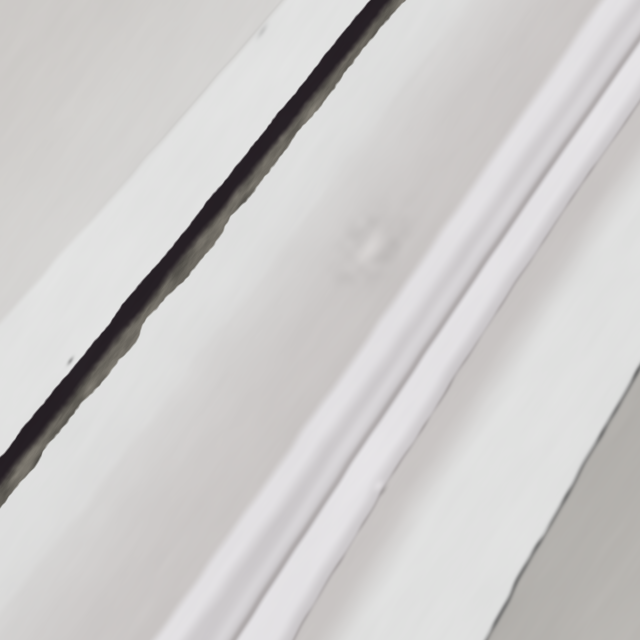
This texture is drawn by a three.js fragment shader. Its source:

```glsl
// Painted white woodwork seen at a slant: flat boards, a dark open gap, a ridged moulding.
// Every seam is a gentle curve x(y); each strip is shaded by its horizontal offset
// from the nearest seams, then fine grain, a knot and small paint flaws are added.

varying vec2 vUv;

// Seam positions in x at the bottom, middle and top of the canvas
const vec3 BOARD_SEAM   = vec3(-0.460, 0.000, 0.443);
const vec3 GAP_LEFT     = vec3(-0.233, 0.174, 0.579);
const vec3 GAP_RIGHT    = vec3(-0.167, 0.234, 0.634);
const vec3 MOULD_LEFT   = vec3( 0.241, 0.594, 0.940);
const vec3 MOULD_GROOVE = vec3( 0.365, 0.695, 1.042);
const vec3 MOULD_RIGHT  = vec3( 0.458, 0.768, 1.113);
const vec3 OUTER_EDGE   = vec3( 0.759, 1.046, 1.367);

const vec3 WHITE     = vec3(0.880, 0.882, 0.880);
const vec3 PANEL     = vec3(0.805, 0.795, 0.785);
const vec3 SHADE     = vec3(0.785, 0.770, 0.765);
const vec3 RIDGE     = vec3(0.885, 0.878, 0.888);
const vec3 HOLLOW    = vec3(0.800, 0.788, 0.797);
const vec3 CREASE    = vec3(0.650, 0.630, 0.630);
const vec3 GREY      = vec3(0.700, 0.690, 0.675);
const vec3 GAP_DARK  = vec3(0.150, 0.125, 0.145);
const vec3 GAP_WOOD  = vec3(0.430, 0.415, 0.385);
const vec3 EDGE_LINE = vec3(0.400, 0.400, 0.400);

const vec2 GRAIN_DIR = vec2(0.57, 0.82);
const vec2 KNOT = vec2(0.580, 0.612);
const float SOFT = 0.0025;

float hash(vec2 p) {
  return fract(sin(dot(p, vec2(127.1, 311.7))) * 43758.55);
}

float noise(vec2 p) {
  vec2 i = floor(p), f = fract(p);
  f = f * f * (3.0 - 2.0 * f);
  return mix(mix(hash(i), hash(i + vec2(1.0, 0.0)), f.x),
             mix(hash(i + vec2(0.0, 1.0)), hash(i + 1.0), f.x), f.y);
}

float fbm(vec2 p) {
  float sum = 0.0, amp = 0.5;
  for (int i = 0; i < 4; i++) {
    sum += amp * noise(p);
    p = p * 2.03 + 7.1;
    amp *= 0.5;
  }
  return sum;
}

// Parabola through the three seam positions
float seam(vec3 e, float y) {
  return e.x * (2.0 * y - 1.0) * (y - 1.0) + e.y * 4.0 * y * (1.0 - y) + e.z * y * (2.0 * y - 1.0);
}

float cover(float d) { return smoothstep(-SOFT, SOFT, d); }
float bump(float d, float width) { return exp(-d * d / (width * width)); }

// Soft spot stretched along the grain
float spot(vec2 p, vec2 center, vec2 size) {
  vec2 d = p - center;
  vec2 q = vec2(dot(d, vec2(GRAIN_DIR.y, -GRAIN_DIR.x)), dot(d, GRAIN_DIR)) / size;
  return exp(-dot(q, q));
}

void main() {
  vec2 p = vUv;
  vec2 grain = vec2(dot(p, vec2(GRAIN_DIR.y, -GRAIN_DIR.x)), dot(p, GRAIN_DIR));
  float wobble = noise(grain.yy * vec2(24.0, 3.0)) - 0.5;
  float rough = noise(p * 130.0) - 0.5;

  // Offsets to the right of each seam
  float dBoard  = p.x - seam(BOARD_SEAM, p.y) - 0.004 * wobble;
  float dGapL   = p.x - seam(GAP_LEFT, p.y) - 0.005 * wobble - 0.002 * rough;
  float dGapR   = p.x - seam(GAP_RIGHT, p.y) - 0.014 * wobble - 0.003 * rough;
  float dMould  = p.x - seam(MOULD_LEFT, p.y) - 0.004 * wobble;
  float dGroove = p.x - seam(MOULD_GROOVE, p.y) - 0.002 * wobble;
  float dRight  = p.x - seam(MOULD_RIGHT, p.y) - 0.004 * wobble;
  float dOuter  = p.x - seam(OUTER_EDGE, p.y) - 0.004 * wobble;

  // Left panel and its white border
  vec3 col = mix(PANEL, WHITE, 0.4 * smoothstep(-0.35, 0.0, dBoard));
  col -= 0.03 * bump(dBoard, 0.003) * smoothstep(0.6, 0.9, p.y);
  col = mix(col, WHITE + 0.005, smoothstep(-0.004, 0.012, dBoard));

  // Wide plank, darkening towards the moulding
  float s = dGapR / max(dGapR - dMould, 0.01);
  float fade = 0.75 * smoothstep(0.08, 0.85, s) + 0.15 * smoothstep(0.31, 0.36, s)
             + 0.10 * smoothstep(0.88, 1.0, s);
  vec3 plank = mix(WHITE - 0.008, SHADE, fade);
  plank += 0.05 * spot(p, KNOT, vec2(0.015, 0.032));
  float rim = spot(p, KNOT, vec2(0.030, 0.052)) - spot(p, KNOT, vec2(0.021, 0.042));
  plank -= 0.22 * rim * noise(p * 55.0);
  col = mix(col, plank, cover(dGapR));

  // Open gap: black shadow above, worn wood below
  float depth = dGapL / max(dGapL - dGapR, 0.01);
  vec3 wood = GAP_WOOD * (0.65 + 0.7 * fbm(grain * vec2(90.0, 22.0)));
  vec3 gap = mix(GAP_DARK, wood, smoothstep(0.42, 0.72, depth + 0.25 * wobble));
  col = mix(col, gap, cover(dGapL) * cover(-dGapR));

  // Moulding: rounded ridge, hollow, groove, second ridge
  vec3 mould = mix(RIDGE, HOLLOW, smoothstep(0.030, 0.064, dMould));
  mould = mix(mould, RIDGE, 0.5 * bump(dGroove + 0.022, 0.012));
  mould = mix(mould, CREASE, 0.72 * bump(dGroove, 0.0065));
  vec3 ridge = mix(RIDGE + 0.01, HOLLOW, smoothstep(-0.032, -0.005, dRight));
  mould = mix(mould, ridge, smoothstep(0.001, 0.012, dGroove));
  col = mix(col, mould, smoothstep(-0.010, 0.012, dMould));

  // Outer board: shadowed beside the moulding, then bright
  vec3 board = mix(SHADE, WHITE - 0.003, smoothstep(0.025, 0.105, dRight));
  col = mix(col, board, smoothstep(-0.003, 0.004, dRight));
  col = mix(col, CREASE, (0.25 + 0.55 * noise(grain * vec2(20.0, 40.0))) * bump(dRight, 0.0035));

  // Grey corner behind a broken dark line
  vec3 corner = GREY + 0.05 * smoothstep(0.0, 0.2, dOuter) * (0.55 - p.y);
  col = mix(col, corner, cover(dOuter));
  col = mix(col, EDGE_LINE, (0.35 + 0.6 * noise(grain * vec2(30.0, 45.0))) * bump(dOuter, 0.0045));

  // Small paint flaws
  col -= 0.25 * spot(p, vec2(0.110, 0.436), vec2(0.003, 0.007));
  col -= 0.10 * spot(p, vec2(0.410, 0.951), vec2(0.004, 0.012));
  col += 0.06 * spot(p, vec2(0.592, 0.241), vec2(0.006, 0.009));
  col -= 0.08 * spot(p, vec2(0.599, 0.233), vec2(0.004, 0.009));

  // Brushed grain and broad mottling
  col += 0.020 * (fbm(grain * vec2(75.0, 12.0)) - 0.47);
  col += 0.016 * (fbm(p * 7.0) - 0.47);
  gl_FragColor = vec4(clamp(col, 0.0, 1.0), 1.0);
}
```
